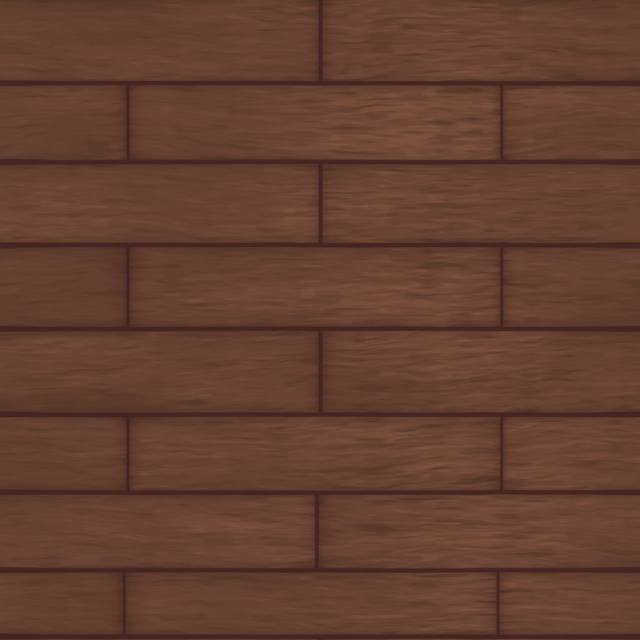
This texture is drawn by a three.js fragment shader. Its source:

```glsl
// Brown wooden planks in eight rows with staggered joints and dark seams.
// Rows and joints give distances for the seams and their soft shadows;
// stretched, warped value noise, offset for each plank, gives the grain.
varying vec2 vUv;

const vec3 WOOD_DARK = vec3(0.325, 0.200, 0.160);
const vec3 WOOD_LIGHT = vec3(0.495, 0.315, 0.245);
const vec3 SEAM_COLOR = vec3(0.275, 0.140, 0.135);
const float SEAM_HALF = 0.0034;
const float EDGE_BLUR = 0.0014;

float hash(vec2 p) {
  return fract(sin(dot(p, vec2(127.1, 311.7))) * 43758.5453);
}

float noise(vec2 p) {
  vec2 cell = floor(p);
  vec2 f = fract(p);
  f = f * f * (3.0 - 2.0 * f);
  float low = mix(hash(cell), hash(cell + vec2(1.0, 0.0)), f.x);
  float high = mix(hash(cell + vec2(0.0, 1.0)), hash(cell + vec2(1.0, 1.0)), f.x);
  return mix(low, high, f.y);
}

float fbm(vec2 p) {
  float sum = 0.0;
  float weight = 0.5;
  for (int i = 0; i < 4; i++) {
    sum += weight * noise(p);
    p = p * 2.03 + vec2(17.3, 9.1);
    weight *= 0.55;
  }
  return sum / 1.01;
}

// Height of the seam below row k; rows differ slightly and wrap after eight
float seamHeight(float k) {
  vec4 lower = vec4(0.005, 0.109, 0.2305, 0.352);
  vec4 upper = vec4(0.486, 0.617, 0.747, 0.870);
  vec4 pick = 1.0 - step(0.5, abs(vec4(0.0, 1.0, 2.0, 3.0) - mod(k, 4.0)));
  return dot(mix(lower, upper, step(3.5, mod(k, 8.0))), pick) + floor(k / 8.0);
}

float findRow(float y) {
  float row = -1.0;
  for (int k = 0; k < 8; k++) {
    row += step(seamHeight(float(k)), y);
  }
  return row;
}

float lineMask(float dist, float halfWidth) {
  return 1.0 - smoothstep(halfWidth - EDGE_BLUR, halfWidth + EDGE_BLUR, dist);
}

// Wood tone from 0 to 1: fine fibres, short scratches and broad patches
float woodTone(vec2 p, vec2 plank) {
  float seed = hash(plank + 3.7);
  vec2 offset = vec2(seed * 37.0, hash(plank + 8.2) * 53.0);
  float patches = noise(p * vec2(5.0, 14.0) + offset);
  float sheen = exp(-pow((p.x - 0.70) / 0.22, 2.0));

  // Bend the fibres and tilt them a little on each plank
  vec2 q = p;
  q.y += 0.014 * (noise(p * vec2(7.0, 14.0) + offset) - 0.5);
  q.y += 0.004 * (noise(p * vec2(30.0, 60.0) + offset) - 0.5);
  q.y += (seed - 0.5) * 0.08 * p.x;

  float fibres = fbm(q * vec2(12.0, 130.0) + offset) - 0.5;
  float scratches = noise(q * vec2(48.0, 270.0) + offset) - 0.5;
  float cracks = smoothstep(0.62, 0.86, noise(q * vec2(20.0, 190.0) + offset.yx));
  float glints = smoothstep(0.66, 0.90, noise(q * vec2(34.0, 210.0) + offset.yx + 5.0));
  float contrast = 0.40 + 0.50 * patches + 0.50 * sheen;

  float tone = 0.48 + contrast * (0.58 * fibres + 0.25 * scratches);
  tone += contrast * (0.16 * glints - 0.20 * cracks);
  return tone + 0.30 * (patches - 0.5) + 0.16 * sheen + 0.08 * (seed - 0.5);
}

void main() {
  vec2 p = vUv;

  // Rows, with seams that waver slightly
  float wobble = 0.0010 * (noise(vec2(p.x * 9.0, floor(p.y * 8.0 + 0.5))) - 0.5);
  float row = findRow(p.y + wobble);
  float rowId = mod(row, 8.0);
  float rowDist = min(abs(p.y + wobble - seamHeight(row)),
                      abs(seamHeight(row + 1.0) - p.y - wobble));

  // One central joint, or two joints on every other row
  float staggered = 1.0 - mod(rowId, 2.0);
  float shift = -0.006 * (1.0 - step(1.5, rowId));
  float firstJoint = mix(0.501, 0.200, staggered) + shift;
  float lastJoint = mix(2.0, 0.784, staggered) + shift;
  float jointDist = min(abs(p.x - firstJoint), abs(p.x - lastJoint));

  // The last piece of a staggered row continues the first one across the edge
  float wraps = step(lastJoint, p.x);
  vec2 plank = vec2(step(firstJoint, p.x) - wraps, rowId);
  float tone = woodTone(p, plank);

  // Wood with soft shadows beside the seams
  vec3 color = mix(WOOD_DARK, WOOD_LIGHT, clamp(tone, 0.0, 1.0));
  color *= 1.0 - 0.20 * exp(-rowDist / 0.009);
  color *= 1.0 - 0.22 * exp(-jointDist / 0.011);

  // Seams, a little wider toward the sides of the canvas
  float sideWidth = 0.0012 * smoothstep(0.40, 0.50, abs(p.x - 0.5));
  float jointHalf = mix(0.0030, 0.0021, staggered);
  float seam = max(lineMask(rowDist, SEAM_HALF + sideWidth), lineMask(jointDist, jointHalf));
  color = mix(color, SEAM_COLOR, 0.95 * seam);

  gl_FragColor = vec4(color, 1.0);
}
```
